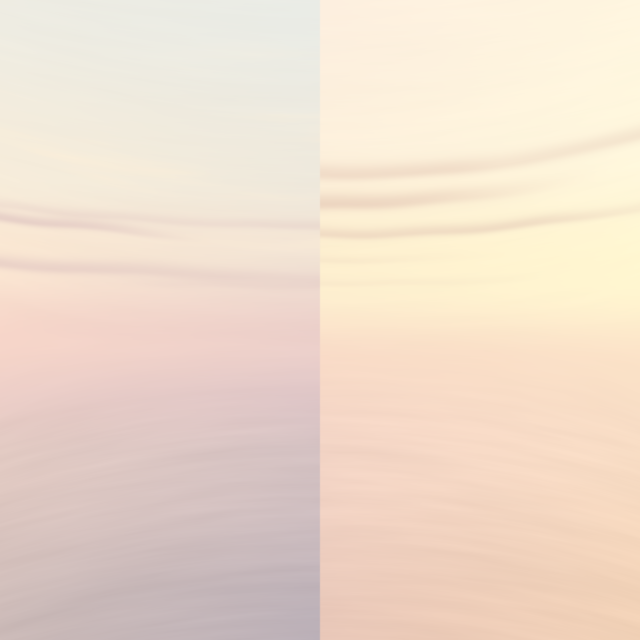
Write a Shadertoy shader that draws this background.

```glsl
// A pastel sky in two halves, cool on the left and warm on the right, with a hard seam.
// Each half is a vertical chain of colour blends; curved bands of mist and
// stretched gradient noise bow upward at the sides above, and arch below.

vec2 hashGradient(vec2 cell) {
    vec2 h = vec2(dot(cell, vec2(127.1, 311.7)), dot(cell, vec2(269.5, 183.3)));
    return 2.0 * fract(sin(h) * 43758.545) - 1.0;
}

float gradientNoise(vec2 p) {
    vec2 i = floor(p), f = fract(p);
    vec2 w = f * f * f * (f * (f * 6.0 - 15.0) + 10.0);
    float a = dot(hashGradient(i), f);
    float b = dot(hashGradient(i + vec2(1, 0)), f - vec2(1, 0));
    float c = dot(hashGradient(i + vec2(0, 1)), f - vec2(0, 1));
    float d = dot(hashGradient(i + vec2(1, 1)), f - vec2(1, 1));
    return mix(mix(a, b, w.x), mix(c, d, w.x), w.y);
}

float fbm(vec2 p) {
    float sum = 0.0, gain = 0.6;
    for (int i = 0; i < 4; i++) {
        sum += gain * gradientNoise(p);
        p = p * vec2(1.8, 2.1) + 17.3;
        gain *= 0.55;
    }
    return sum;
}

// Soft band along the parabola curve.x + curve.y * x + curve.z * x^2
float streak(vec2 p, vec3 curve, float width) {
    float d = p.y - curve.x - p.x * (curve.y + p.x * curve.z);
    d += 0.006 * gradientNoise(vec2(p.x * 7.0, curve.x * 90.0));
    d /= width * (d < 0.0 ? 1.4 : 0.8);
    return exp(-d * d);
}

// Depth t runs from the top (0) to the bottom (1); u runs across the half
vec3 coolSide(float t, float u) {
    vec3 c = mix(vec3(0.925, 0.925, 0.895), vec3(0.950, 0.920, 0.860), smoothstep(0.0, 0.30, t));
    c = mix(c, vec3(0.965, 0.900, 0.830), smoothstep(0.27, 0.39, t));
    c = mix(c, vec3(0.945, 0.825, 0.790), smoothstep(0.39, 0.53, t));
    c = mix(c, vec3(0.900, 0.793, 0.782), smoothstep(0.53, 0.63, t));
    c = mix(c, vec3(0.855, 0.773, 0.760), smoothstep(0.60, 0.73, t));
    c = mix(c, vec3(0.765, 0.710, 0.720), smoothstep(0.70, 1.02, t));
    return c - (u - 0.5) * (vec3(0.015, 0.0, -0.015) + t * vec3(0.055, 0.045, 0.02));
}

vec3 warmSide(float t, float u) {
    vec3 c = mix(vec3(0.995, 0.950, 0.875), vec3(0.995, 0.955, 0.865), smoothstep(0.0, 0.25, t));
    c = mix(c, vec3(0.998, 0.952, 0.815), smoothstep(0.22, 0.42, t));
    c = mix(c, vec3(0.980, 0.873, 0.783), smoothstep(0.44, 0.57, t));
    c = mix(c, vec3(0.965, 0.852, 0.775), smoothstep(0.55, 0.68, t));
    c = mix(c, vec3(0.928, 0.800, 0.718), smoothstep(0.66, 1.02, t));
    vec3 tilt = mix(vec3(0.008, 0.028, 0.004), vec3(0.03, 0.035, -0.012), smoothstep(0.45, 0.95, t));
    return c + (u - 0.5) * tilt;
}

void mainImage(out vec4 fragColor, in vec2 fragCoord) {
    vec2 uv = fragCoord / iResolution.xy;
    float x = uv.x, t = 1.0 - uv.y, s = x - 0.5;
    float seam = smoothstep(-1.0, 1.0, s * iResolution.x);

    // Coordinates bowed around the seam, for all fine grain
    float bow = t + mix(0.28, -0.30, smoothstep(0.38, 0.68, t)) * s * s;
    float side = 9.0 * step(0.0, s);
    float broad = fbm(vec2(x * 2.2 + side, bow * 17.0 + side));
    float fine = fbm(vec2(x * 5.0 + side, bow * 60.0));
    float upper = 1.0 - smoothstep(0.33, 0.48, t);
    float lower = smoothstep(0.56, 0.72, t);

    // Cool half: two descending bands, a thin one and warm wisps
    vec3 cool = coolSide(t, x * 2.0);
    float wisps = upper * smoothstep(0.03, 0.18, t) * smoothstep(0.0, 0.4, broad);
    cool = mix(cool, vec3(0.985, 0.930, 0.840), 0.55 * wisps);
    vec2 p = vec2(x, t);
    float mist = 0.50 * streak(p, vec3(0.338, 0.13, -0.05), 0.008) * (1.0 - smoothstep(0.08, 0.36, x));
    mist += 0.22 * streak(p, vec3(0.320, 0.13, -0.12), 0.007);
    mist += 0.45 * streak(p, vec3(0.412, 0.07, -0.05), 0.010) * (1.0 - 0.6 * smoothstep(0.0, 0.5, x));
    mist += 0.18 * streak(p, vec3(0.432, 0.06, -0.06), 0.008) * smoothstep(0.1, 0.4, x);
    cool = mix(cool, vec3(0.845, 0.730, 0.735), mist);

    // Warm half: three rising bands that thin out to the right
    vec3 warm = warmSide(t, s * 2.0);
    p = vec2(s, t);
    mist = 0.50 * streak(p, vec3(0.271, 0.03, -0.30), 0.012) * (1.0 - 0.3 * smoothstep(0.2, 0.3, s));
    mist += 0.65 * streak(p, vec3(0.319, 0.0, -0.22), 0.012) * (1.0 - smoothstep(0.05, 0.48, s));
    mist += 0.48 * streak(p, vec3(0.366, 0.02, -0.20), 0.008) * (1.0 - 0.5 * smoothstep(0.3, 0.5, s));
    mist += 0.16 * streak(p, vec3(0.408, 0.0, -0.08), 0.006) * (1.0 - smoothstep(0.0, 0.3, s));
    mist += 0.14 * streak(p, vec3(0.443, 0.0, -0.06), 0.006) * (1.0 - smoothstep(0.1, 0.4, s));
    warm = mix(warm, vec3(0.895, 0.785, 0.715), mist);

    // Grain: faint in the sky, stronger in the arched lower bands
    vec3 color = mix(cool, warm, seam);
    color += vec3(1.0, 0.9, 0.8) * broad * mix(0.012, 0.045, lower);
    color += vec3(0.9, 1.0, 1.0) * fine * mix(0.010, 0.030, lower);
    fragColor = vec4(clamp(color, 0.0, 1.0), 1.0);
}
```
